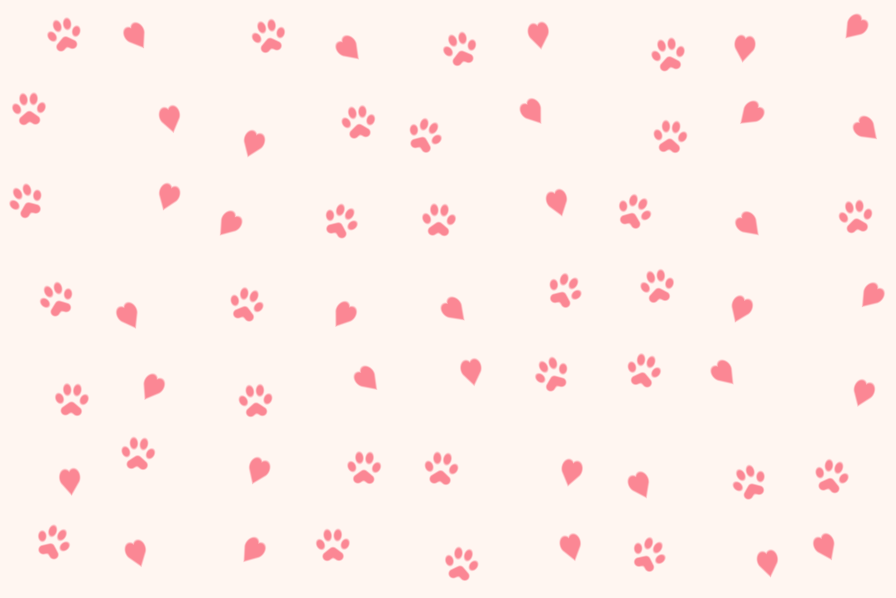
A WebGL 1 fragment shader for this pattern:

```glsl
precision highp float;
// Small pink paw prints and hearts strewn over a warm cream ground.
// A jittered grid places one motif per cell; each motif is a signed
// distance function, turned by a random angle. Lengths are in canvas heights.

uniform vec2 u_resolution;

const vec3 CREAM = vec3(1.0, 0.963, 0.945);
const vec3 PINK = vec3(0.985, 0.53, 0.58);

const vec2 CELL_SIZE = vec2(1.5 / 9.0, 1.0 / 7.0);
const vec2 JITTER = vec2(0.082, 0.062);      // full range of the offset
const float PAW_RADIUS = 0.0282;
const vec2 HEART_SCALE = vec2(0.0285, 0.0395);
const float EDGE_SOFTNESS = 0.002;

float hash(vec2 p, float seed) {
  vec3 q = fract(vec3(p.xyx) * vec3(0.1031, 0.1030, 0.0973) + seed * 0.317);
  q += dot(q, q.yzx + 33.33);
  return fract((q.x + q.y) * q.z);
}

vec2 rotate(vec2 p, float angle) {
  float c = cos(angle);
  float s = sin(angle);
  return vec2(c * p.x - s * p.y, s * p.x + c * p.y);
}

float ellipseDistance(vec2 p, vec2 radii) {
  return (length(p / radii) - 1.0) * min(radii.x, radii.y);
}

float segmentDistance(vec2 p, vec2 a, vec2 b) {
  vec2 ab = b - a;
  return length(p - a - ab * clamp(dot(p - a, ab) / dot(ab, ab), 0.0, 1.0));
}

// Paw of unit radius: two mirrored toes and a softly creased pad.
float pawDistance(vec2 p) {
  p.x = abs(p.x);
  float innerToe = ellipseDistance(rotate(p - vec2(0.30, 0.66), 0.12), vec2(0.23, 0.34));
  float outerToe = ellipseDistance(rotate(p - vec2(0.73, 0.12), 0.45), vec2(0.23, 0.31));
  vec2 folded = vec2(sqrt(p.x * p.x + 0.008), p.y);
  float pad = segmentDistance(folded, vec2(0.0, -0.30), vec2(0.36, -0.59)) - 0.26;
  return min(pad, min(innerToe, outerToe));
}

// Heart with its tip at the origin and a height of about 1.1.
float heartDistance(vec2 p) {
  p.x = abs(p.x);
  if (p.x + p.y > 1.0) {
    return length(p - vec2(0.25, 0.75)) - sqrt(0.125);
  }
  vec2 toNotch = p - vec2(0.0, 1.0);
  vec2 toSide = p - 0.5 * max(p.x + p.y, 0.0);
  float nearest = min(dot(toNotch, toNotch), dot(toSide, toSide));
  return sqrt(nearest) * sign(p.x - p.y);
}

// Paws and hearts take turns within each pair of cells, in random order.
bool holdsPaw(vec2 cell) {
  vec2 pair = vec2(floor(cell.x * 0.5), cell.y);
  return mod(cell.x + step(0.5, hash(pair, 4.0)), 2.0) < 0.5;
}

float motifDistance(vec2 p, vec2 cell) {
  vec2 offset = vec2(hash(cell, 1.0), hash(cell, 2.0)) - 0.5;
  float turn = hash(cell, 3.0) - 0.5;
  p -= offset * JITTER;
  if (holdsPaw(cell)) {
    return pawDistance(rotate(p, turn * 0.9) / PAW_RADIUS) * PAW_RADIUS;
  }
  vec2 q = rotate(p, turn * 1.7) / HEART_SCALE + vec2(0.0, 0.55);
  return heartDistance(q) * HEART_SCALE.x;
}

void main() {
  vec2 uv = gl_FragCoord.xy / u_resolution.y;
  vec2 cell = floor(uv / CELL_SIZE);
  vec2 local = uv - (cell + 0.5) * CELL_SIZE;

  float d = motifDistance(local, cell);
  float softness = max(EDGE_SOFTNESS, 0.6 / u_resolution.y);
  float coverage = 1.0 - smoothstep(-softness, softness, d);
  gl_FragColor = vec4(mix(CREAM, PINK, coverage), 1.0);
}
```
